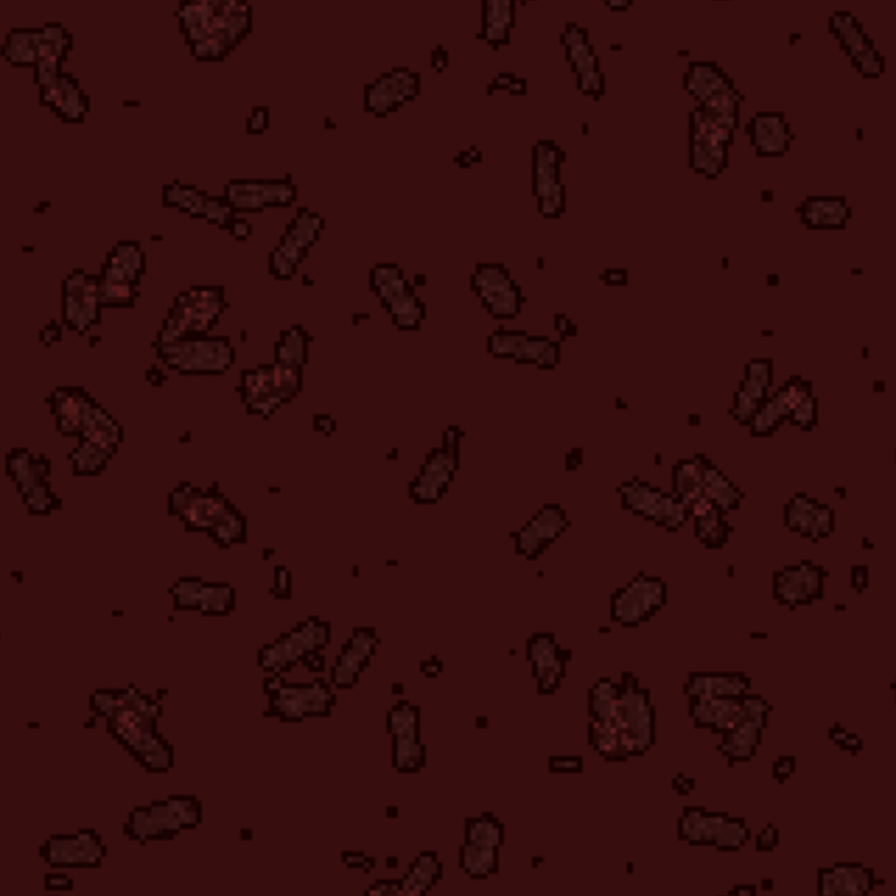
This texture is drawn by a WebGL 2 fragment shader. Its source:

```glsl
#version 300 es
precision highp float;

// Dark red ground strewn with outlined crystal flakes, chips and specks.
// Flakes are hexagon distances evaluated on a coarse texel grid; overlapping
// flakes glow redder, and neighbouring texels are blended for soft steps.

uniform vec2 u_resolution;
out vec4 outColor;

const float TEXELS = 160.0;

vec4 hash4(vec2 p, float seed) {
  vec4 q = fract(vec4(p.xyx, seed) * vec4(0.1031, 0.1030, 0.0973, 0.1099));
  q += dot(q, q.wzxy + 33.33);
  return fract((q.xxyz + q.yzzw) * q.zywx);
}

// Distance to an elongated hexagon with pointed ends
float flakeDistance(vec2 p, vec2 halfSize, float angle) {
  float c = cos(angle), s = sin(angle);
  vec2 q = abs(mat2(c, -s, s, c) * p);
  return max(q.y - halfSize.y, (q.x + 0.6 * q.y - halfSize.x) * 0.86);
}

// Cover: x = nearest distance, y = number of overlaps, z = inner edges
void addFlake(inout vec3 cover, float d) {
  float texel = 1.0 / TEXELS;
  cover.x = min(cover.x, d);
  if (d < 0.0) {
    cover.y += 1.0;
    if (d > -texel) cover.z += 1.0;
  }
}

// Scatter one size class over a jittered grid, with optional companions
void scatter(inout vec3 cover, vec2 p, float cells, float density,
             vec2 smallest, vec2 largest, float clustering, float seed) {
  vec2 home = floor(p * cells);
  for (int j = -1; j <= 1; j++) {
    for (int i = -1; i <= 1; i++) {
      vec2 cell = home + vec2(i, j);
      vec4 place = hash4(cell + 57.0, seed);
      if (place.z > density) continue;
      vec2 center = (cell + 0.1 + 0.8 * place.xy) / cells;
      int count = place.w < clustering ? 3 : 1;
      for (int k = 0; k < count; k++) {
        vec4 form = hash4(cell + 57.0, seed + 3.7 + float(k) * 5.3);
        vec2 size = mix(smallest, largest, form.xy);
        addFlake(cover, flakeDistance(p - center, size, form.z * 3.1416));
        float turn = form.w * 6.2832;
        center += vec2(cos(turn), sin(turn)) * size.x * 0.8;
      }
    }
  }
}

vec3 texelColor(vec2 texel) {
  vec2 p = (texel + 0.5) / TEXELS;
  vec3 cover = vec3(1.0, 0.0, 0.0);
  scatter(cover, p, 8.0, 0.66, vec2(0.030, 0.015), vec2(0.046, 0.023), 0.24, 1.0);
  scatter(cover, p, 9.0, 0.42, vec2(0.013, 0.009), vec2(0.022, 0.012), 0.0, 23.0);
  scatter(cover, p, 12.0, 0.50, vec2(0.005, 0.004), vec2(0.009, 0.006), 0.0, 41.0);

  vec4 grain = hash4(texel + 211.0, 67.0);
  vec3 ground = vec3(0.220, 0.050, 0.050);
  if (cover.x >= 0.0) return ground;

  // Outer rim
  vec3 rim = mix(vec3(0.080, 0.0, 0.0), vec3(0.115, 0.008, 0.006), grain.x);
  if (cover.x > -1.0 / TEXELS) return rim;

  // Grey-red interior, brighter where flakes pile up
  vec3 body = mix(vec3(0.190, 0.056, 0.056), vec3(0.265, 0.105, 0.105),
                  pow(grain.y, 2.5));
  body += vec3(0.16, 0.03, 0.035) * step(1.5, cover.y) * grain.z * grain.z;

  // Broken inner edges and stray dark flecks
  float fleck = cover.z > 0.5 ? 0.65 : 0.10;
  return mix(body, vec3(0.130, 0.018, 0.015), 0.8 * step(grain.w, fleck));
}

void main() {
  vec2 p = gl_FragCoord.xy / min(u_resolution.x, u_resolution.y);
  vec2 grid = p * TEXELS - 0.5;
  vec2 base = floor(grid);
  vec2 blend = smoothstep(0.1, 0.9, grid - base);
  vec3 low = mix(texelColor(base), texelColor(base + vec2(1, 0)), blend.x);
  vec3 high = mix(texelColor(base + vec2(0, 1)), texelColor(base + 1.0), blend.x);
  outColor = vec4(mix(low, high, blend.y), 1.0);
}
```
